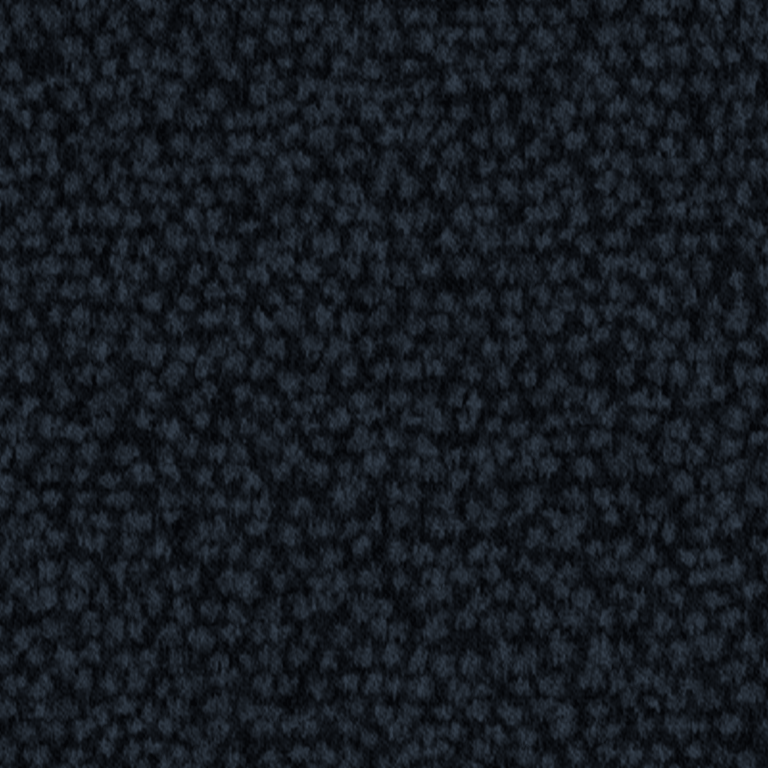
Write a WebGL 1 fragment shader that draws this texture.

```glsl
precision highp float;
// Dark blue-grey knitted fabric with ragged soft tufts and fine vertical fibres.

uniform vec2 u_resolution;

const vec2 TUFT_GRID = vec2(26.0, 30.0);
const float FIBRES_ACROSS = 220.0;
const vec3 GAP_COLOR = vec3(0.032, 0.041, 0.055);
const vec3 TUFT_COLOR = vec3(0.168, 0.204, 0.246);

float hash(vec2 p) {
  vec3 q = fract(p.xyx * 0.1031);
  q += dot(q, q.yzx + 33.33);
  return fract((q.x + q.y) * q.z);
}

vec2 hash2(vec2 p) {
  return vec2(hash(p + 17.0), hash(p + 71.0));
}

// Smooth value noise from -1 to 1.
float noise(vec2 p) {
  vec2 cell = floor(p);
  vec2 f = fract(p);
  f = f * f * (3.0 - 2.0 * f);
  float low = mix(hash(cell), hash(cell + vec2(1.0, 0.0)), f.x);
  float high = mix(hash(cell + vec2(0.0, 1.0)), hash(cell + 1.0), f.x);
  return mix(low, high, f.y) * 2.0 - 1.0;
}

// Brightest tuft covering p, on a staggered and jittered grid.
float tufts(vec2 p, float fray) {
  vec2 base = floor(p);
  float cover = 0.0;
  for (int j = -1; j <= 1; j++) {
    for (int i = -1; i <= 1; i++) {
      vec2 cell = base + vec2(float(i), float(j));
      vec2 center = cell + 0.5 + (hash2(cell) - 0.5) * 0.46;
      center.x += mod(cell.y, 2.0) * 0.5 - 0.25;
      float size = mix(0.82, 1.12, hash(cell + 131.0));
      float glow = mix(0.8, 1.0, hash(cell + 211.0));
      vec2 offset = (p - center) * vec2(1.06, 0.94);
      float reach = length(offset) / size + fray;
      cover = max(cover, glow * (1.0 - smoothstep(0.14, 0.6, reach)));
    }
  }
  return cover;
}

// Fine slanted stitches within the fibre columns.
float stitches(vec2 uv) {
  return sin(6.28318 * (uv.x * 110.0 + uv.y * 120.0));
}

void main() {
  vec2 uv = gl_FragCoord.xy / min(u_resolution.x, u_resolution.y);

  // Bend the rows gently, then let fibres pull the tuft outlines.
  vec2 bend = vec2(noise(uv * 9.0 + 30.0), noise(uv * 10.0 + 200.0));
  vec2 pull = vec2(noise(uv * 90.0 + 40.0), noise(uv * vec2(FIBRES_ACROSS, 80.0)));
  vec2 weave = uv * TUFT_GRID + bend * 0.4 + pull * vec2(0.1, 0.17);
  float fray = 0.16 * noise(uv * vec2(210.0, 120.0) + 90.0);
  float cover = tufts(weave, fray);

  // Fibre grain, fine fuzz and dark drop lines.
  float grain = noise(uv * vec2(FIBRES_ACROSS, 95.0) + 150.0);
  float fuzz = noise(uv * vec2(400.0, 240.0) + 20.0);
  float drops = noise(uv * vec2(140.0, 22.0) + 60.0);

  float tone = 0.12 + 0.72 * cover;
  tone += (0.25 * grain + 0.25 * fuzz + 0.06 * stitches(uv)) * (0.75 + 0.35 * cover);
  tone += 0.08 * drops;
  vec3 color = mix(GAP_COLOR, TUFT_COLOR, clamp(tone, -0.12, 1.2));

  gl_FragColor = vec4(color, 1.0);
}
```
